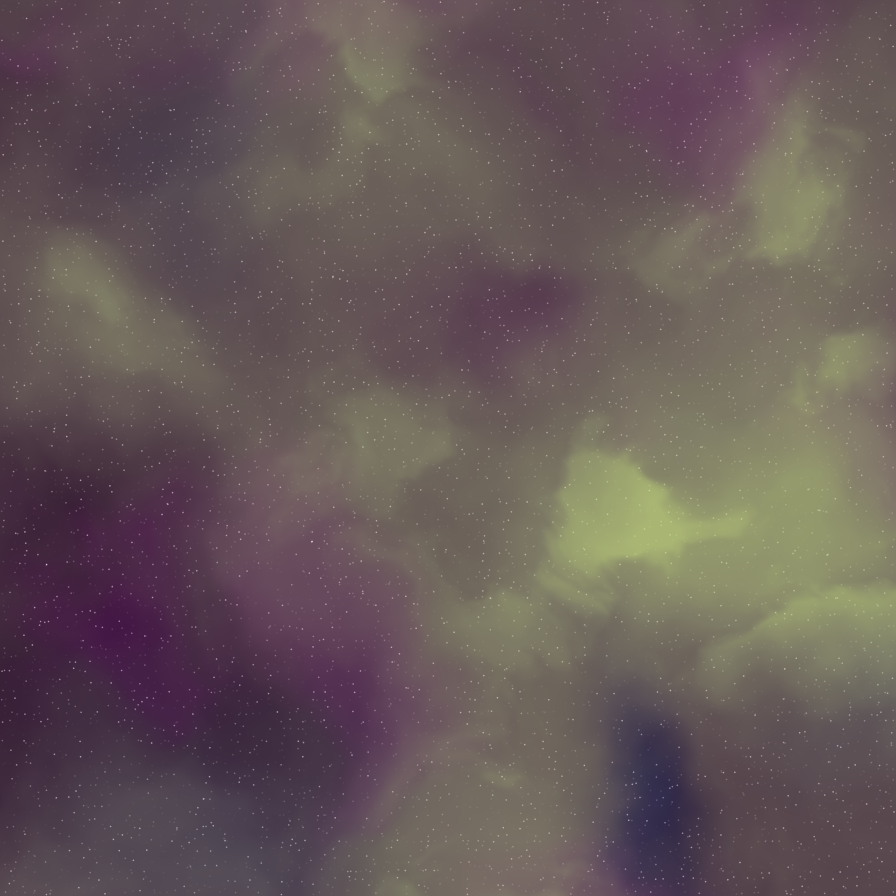
Write a Shadertoy shader that draws this texture.

```glsl
// A murky nebula: olive gas, plum shadows and blue rifts under fine star dust.

#define BASE_DENSITY 0.36
#define WARP 0.085
#define CLOUD_SCALE 2.8
#define CLOUD_AMOUNT 0.27
#define CLUMP_SCALE 5.5
#define CLUMP_AMOUNT 0.20
#define TINT_AMOUNT 1.0
#define STAR_SIZE 0.0016
#define STAR_GLOW 0.50

const vec3 PLUM  = vec3(0.21, 0.11, 0.20);
const vec3 MAUVE = vec3(0.37, 0.31, 0.32);
const vec3 OLIVE = vec3(0.50, 0.49, 0.40);
const vec3 LIME  = vec3(0.66, 0.71, 0.45);
const vec3 MAGENTA_SHIFT = vec3(0.045, -0.045, 0.055);
const vec3 BLUE_SHIFT = vec3(-0.075, 0.0, 0.065);

float hash(vec2 p) {
    vec3 q = fract(p.xyx * 0.1031);
    q += dot(q, q.yzx + 33.33);
    return fract((q.x + q.y) * q.z);
}

// Dot product of a random unit gradient with the offset from its corner
float corner(vec2 cell, vec2 offset) {
    float angle = 6.2832 * hash(cell);
    return dot(vec2(cos(angle), sin(angle)), offset);
}

float gradientNoise(vec2 p) {
    vec2 i = floor(p), f = fract(p), e = vec2(0, 1);
    vec2 u = f * f * f * (f * (f * 6.0 - 15.0) + 10.0);
    return mix(mix(corner(i, f), corner(i + e.yx, f - e.yx), u.x),
               mix(corner(i + e, f - e), corner(i + 1.0, f - 1.0), u.x), u.y);
}

float fbm(vec2 p) {
    float sum = 0.0, amp = 1.0;
    for (int i = 0; i < 5; i++) {
        sum += amp * gradientNoise(p + 40.0);
        p = mat2(1.6, 1.2, -1.2, 1.6) * p + 7.3;
        amp *= 0.48;
    }
    return sum;
}

// Soft elliptical mass of gas
float blob(vec2 p, vec2 center, vec2 radius) {
    vec2 q = (p - center) / radius;
    return exp(-dot(q, q));
}

// Broad light and dark masses
float masses(vec2 p) {
    float d = BASE_DENSITY;
    d += 0.50 * blob(p, vec2(0.83, 0.40), vec2(0.24, 0.16));
    d += 0.25 * blob(p, vec2(0.52, 0.14), vec2(0.15, 0.18));
    d += 0.18 * blob(p, vec2(0.84, 0.76), vec2(0.26, 0.17));
    d += 0.27 * blob(p, vec2(0.11, 0.60), vec2(0.11, 0.07));
    d += 0.15 * blob(p, vec2(0.40, 0.84), vec2(0.14, 0.20));
    d -= 0.32 * blob(p, vec2(0.00, 0.27), vec2(0.26, 0.26));
    d -= 0.24 * blob(p, vec2(0.54, 0.66), vec2(0.10, 0.08));
    d -= 0.20 * blob(p, vec2(0.04, 0.94), vec2(0.22, 0.16));
    return d;
}

vec3 gasColor(float d) {
    vec3 c = mix(PLUM, MAUVE, clamp(d / 0.34, 0.0, 1.0));
    c = mix(c, OLIVE, clamp((d - 0.34) / 0.32, 0.0, 1.0));
    return mix(c, LIME, clamp((d - 0.66) / 0.34, 0.0, 1.0));
}

// Three grids of star dust, each finer than the last
float stars(vec2 p) {
    float light = 0.0;
    for (int i = 0; i < 3; i++) {
        vec2 q = p * (45.0 + 40.0 * float(i)) + 19.0 * float(i);
        vec2 cell = floor(q);
        vec2 spot = 0.2 + 0.6 * vec2(hash(cell + 3.1), hash(cell + 8.7));
        float dist = length(fract(q) - spot) / (45.0 + 40.0 * float(i));
        float power = pow(hash(cell + 15.4), 7.0);
        light += power * (1.0 - smoothstep(0.0, STAR_SIZE, dist));
    }
    return light;
}

void mainImage(out vec4 fragColor, in vec2 fragCoord) {
    vec2 p = fragCoord / iResolution.xy;
    vec2 w = p + WARP * vec2(fbm(p * 3.5), fbm(p * 3.5 + 17.0));

    // Density: masses, drifting cloud, then firmer clumps in the brighter gas
    float rift = blob(w, vec2(0.70, 0.11), vec2(0.065, 0.16));
    float density = masses(w) - 0.26 * rift + CLOUD_AMOUNT * fbm(w * CLOUD_SCALE);
    float clump = smoothstep(-0.08, 0.30, fbm(w * CLUMP_SCALE + 5.0)) - 0.4;
    density += CLUMP_AMOUNT * clump * smoothstep(0.25, 0.75, density);
    density = clamp(density, 0.0, 1.0);
    vec3 color = gasColor(density);

    // Magenta veils in the shadows, blue haze in the rift and low corners
    float veil = smoothstep(0.0, 0.5, fbm(w * 2.3 + 11.0));
    veil += blob(w, vec2(0.87, 0.92), vec2(0.07, 0.12));
    veil += 0.6 * blob(w, vec2(0.56, 0.64), vec2(0.13, 0.07));
    float haze = rift + 0.6 * blob(w, vec2(0.25, 0.05), vec2(0.22, 0.17));
    haze += 0.5 * blob(w, vec2(1.0, 0.24), vec2(0.13, 0.10));
    haze += 0.4 * blob(w, vec2(0.22, 0.84), vec2(0.10, 0.15));
    color += TINT_AMOUNT * (1.0 - density) * (MAGENTA_SHIFT * veil + BLUE_SHIFT * haze);

    // Stars show best through thin gas
    color += STAR_GLOW * stars(p) * (1.0 - 0.75 * density);
    fragColor = vec4(color, 1.0);
}
```
